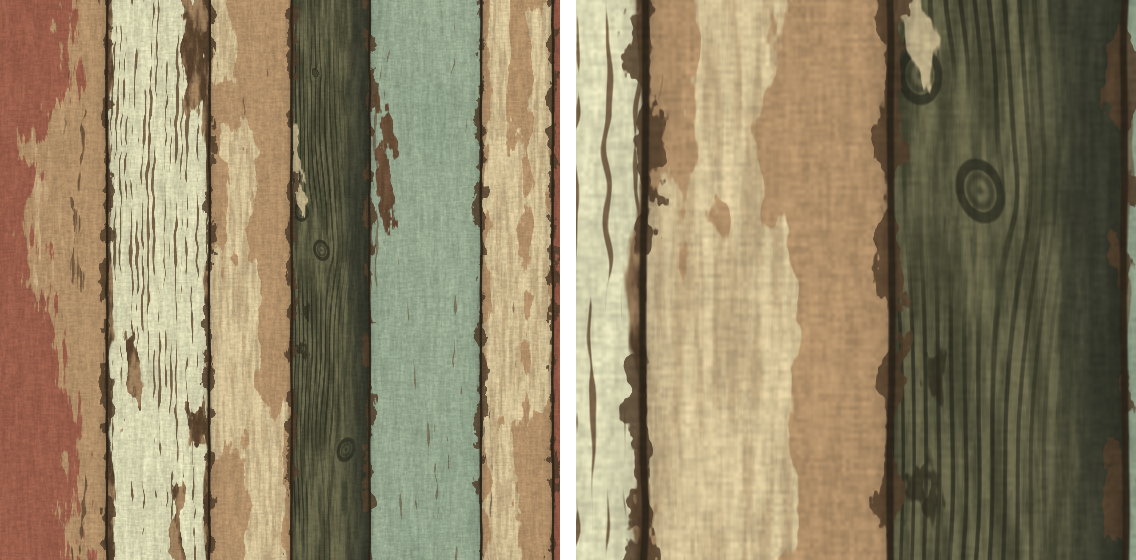
Left: the whole. Right: its middle third, enlarged.
A WebGL 2 fragment shader for this texture:

```glsl
#version 300 es
precision highp float;
// Weathered vertical planks in red, cream, tan, dark olive and sea green paint.
uniform vec2 u_resolution;
out vec4 fragColor;

const vec3 TAN = vec3(.69, .56, .41), CREAM = vec3(.81, .74, .58), BROWN = vec3(.34, .26, .18);

float hash(vec2 p) {
  vec3 q = fract(vec3(p.xyx) * .1031);
  q += dot(q, q.yzx + 33.33);
  return fract((q.x + q.y) * q.z);
}

float noise(vec2 p) {
  vec2 i = floor(p), f = fract(p);
  f = f * f * (3. - 2. * f);
  return mix(mix(hash(i), hash(i + vec2(1, 0)), f.x),
             mix(hash(i + vec2(0, 1)), hash(i + vec2(1, 1)), f.x), f.y);
}

float fbm(vec2 p) {
  float sum = 0., amp = .53;
  for (int i = 0; i < 4; i++) {
    sum += amp * noise(p);
    p = p * 2.1 + 17.3;
    amp *= .5;
  }
  return sum;
}

// Ragged block of flaked or surviving paint
float flake(vec2 p, vec2 centre, vec2 halfSize) {
  vec2 q = abs(p - centre) - halfSize;
  float d = max(q.x, q.y * .35) + (fbm(p * vec2(55, 22)) - .5) * .045;
  return 1. - smoothstep(-.0015, .0015, d);
}

// Broken vertical splits that wander with the grain
float cracks(vec2 p, float freq, float amount) {
  float u = p.x * freq + 1.8 * noise(p * vec2(9, 3)) + .5 * noise(p * vec2(40, 45));
  float strength = noise(vec2(floor(u) * 7.3, p.y * 9.)) * .7 + .3 * noise(p * vec2(90, 60));
  float width = .34 * smoothstep(1. - amount, 1.25 - amount * .5, strength);
  return (1. - smoothstep(width - .08, width + .06, abs(fract(u) - .5))) * smoothstep(.0, .08, width);
}

vec3 redPlank(vec2 p, float grain) {
  float edge = .128 - .075 * smoothstep(.86, .76, p.y) * smoothstep(.36, .56, p.y);
  float cover = (edge - p.x) * 14. + (fbm(p * vec2(120, 22)) - .5) * 1.8 + (fbm(p * 9.) - .5);
  vec3 c = mix(TAN, CREAM, .45 * smoothstep(.55, .7, grain) * smoothstep(.14, .06, p.x));
  c = mix(c, vec3(.58, .34, .27), .9 * smoothstep(-.1, .12, cover));
  float splits = cracks(p, 60., .38) * smoothstep(.1, .13, p.x);
  splits = max(splits, flake(p, vec2(.135, .57), vec2(.004, .05)) * smoothstep(.35, .6, grain));
  return mix(c, BROWN, splits * .75);
}

vec3 creamPlank(vec2 p, float grain) {
  float bare = max(flake(p, vec2(.35, .91), vec2(.024, .1)), flake(p, vec2(.241, .32), vec2(.011, .05)));
  bare = max(bare, max(flake(p, vec2(.317, .06), vec2(.01, .06)), flake(p, vec2(.352, .24), vec2(.012, .03))));
  float border = min(p.x - .191, .374 - p.x);
  bare = max(bare, 1. - smoothstep(-.002, .002, border - .03 * fbm(p * vec2(50, 14)) + .008));
  vec3 wood = mix(BROWN, TAN * .9, smoothstep(.3, .68, fbm(p * vec2(80, 24) + 5.)));
  vec3 c = vec3(.87, .86, .72) - .06 * (1. - grain);
  float middle = smoothstep(.15, .4, p.y) * smoothstep(1., .75, p.y);
  c = mix(c, BROWN * 1.15, .85 * cracks(p, 105., .42 + .22 * middle));
  return mix(c, wood, bare);
}

vec3 tanPlank(vec2 p, float grain, float worn) {
  vec3 c = mix(TAN, CREAM * (.95 + .1 * grain), worn * (.7 + .3 * smoothstep(.3, .6, grain)));
  return mix(c, BROWN, .55 * cracks(p, 75., .22));
}

vec3 olivePlank(vec2 p, float grain) {
  // Growth lines bend around each knot and close into rings
  float u = p.x + .02 * noise(p * vec2(14, 5)), rings = 0., core = 0.;
  vec3 knots[4] = vec3[4](vec3(.574, .553, .014), vec3(.538, .622, .013), vec3(.618, .197, .016), vec3(.563, .87, .006));
  for (int i = 0; i < 4; i++) {
    vec2 d = (p - knots[i].xy) * vec2(1, .75);
    d.x += .25 * d.y * sin(float(i) * 2. + 1.);
    float r = length(d) / knots[i].z;
    u -= .8 * d.x / (r + .3) * exp(-r * .35);
    float near = 1. - smoothstep(.8, 1.2, r + .4 * (grain - .5));
    rings = max(rings, near * (.5 + .5 * cos(r * 13.)));
    core = max(core, 1. - smoothstep(.12, .25, abs(r - .85)));
  }
  float lines = smoothstep(.2, .9, sin(u * 780. + 5. * noise(p * vec2(30, 8))));
  lines *= smoothstep(.25, .65, fbm(p * vec2(25, 7))) * smoothstep(.64, .58, p.x);
  vec3 c = mix(vec3(.29, .29, .21), vec3(.41, .40, .29), smoothstep(.25, .75, grain));
  c = mix(c, vec3(.16, .16, .12), .75 * max(lines, max(rings * .7, core)));
  float shade = smoothstep(.605, .65, p.x + .03 * (fbm(p * vec2(20, 5)) - .5));
  c = mix(c, vec3(.19, .20, .16), .8 * shade);
  c = mix(c, vec3(.17, .16, .11), .7 * flake(p, vec2(.543, .41), vec2(.005, .03)));
  return mix(c, CREAM, .8 * flake(p, vec2(.528, .70), vec2(.006, .06)));
}

vec3 greenPlank(vec2 p, float grain) {
  vec3 c = mix(vec3(.54, .61, .52), vec3(.62, .68, .58), fbm(p * vec2(18, 5)) * .7 + grain * .3);
  float leftWear = smoothstep(.74, .67, p.x) * smoothstep(.1, .4, p.y) * smoothstep(.97, .8, p.y);
  vec2 bent = p + vec2(.018 * exp(-pow((p.y - .76) * 9., 2.)), 0);
  c = mix(c, vec3(.43, .36, .27), .7 * cracks(bent, 85., .3 + .25 * leftWear));
  float scar = flake(p, vec2(.689, .71), vec2(.012, .09));
  return mix(c, mix(BROWN, vec3(.46, .34, .25), grain), scar);
}

void main() {
  vec2 p = gl_FragCoord.xy / u_resolution;
  float grain = fbm(p * vec2(170, 18));
  vec3 c;
  if (p.x < .191) c = redPlank(p, grain);
  else if (p.x < .374) c = creamPlank(p, grain);
  else if (p.x < .521) {
    float worn = max(flake(p, vec2(.424, .64), vec2(.023, .12)), flake(p, vec2(.418, .38), vec2(.042, .17)));
    worn = max(worn, max(flake(p, vec2(.477, .1), vec2(.032, .16)), flake(p, vec2(.395, .94), vec2(.018, .08))));
    c = tanPlank(p, grain, worn);
  } else if (p.x < .66) c = olivePlank(p, grain);
  else if (p.x < .859) c = greenPlank(p, grain);
  else if (p.x < .987) {
    float worn = max(flake(p, vec2(.9, .49), vec2(.033, .25)), flake(p, vec2(.888, .85), vec2(.018, .2)));
    worn = max(worn, max(flake(p, vec2(.965, .62), vec2(.019, .36)), flake(p, vec2(.895, .1), vec2(.024, .15))));
    c = tanPlank(p, grain, worn);
  } else c = redPlank(p - vec2(1, 0), grain);

  // Dark joints with chipped brown edges
  float seams[6] = float[6](.191, .374, .521, .66, .859, .987);
  for (int i = 0; i < 6; i++) {
    float d = abs(p.x - seams[i] + .002 * (noise(vec2(p.y * 25., i)) - .5));
    float chip = .016 * smoothstep(.4, .85, fbm(vec2(p.x * 60., p.y * 38.) + float(i) * 9.));
    c = mix(c, BROWN, .85 * (1. - smoothstep(chip, chip + .002, d)));
    c *= 1. - .22 * exp(-d * 160.);
    c = mix(c, vec3(.17, .14, .10), .9 * (1. - smoothstep(.0012, .003, d)));
  }

  // Fine grain and woven tooth over everything
  float weave = noise(p * vec2(420, 90)) + noise(p * vec2(90, 420)) + noise(p * 380.) - 1.5;
  c *= 1. + .09 * weave + .14 * (grain - .5);
  fragColor = vec4(clamp(c, 0., 1.), 1);
}
```
